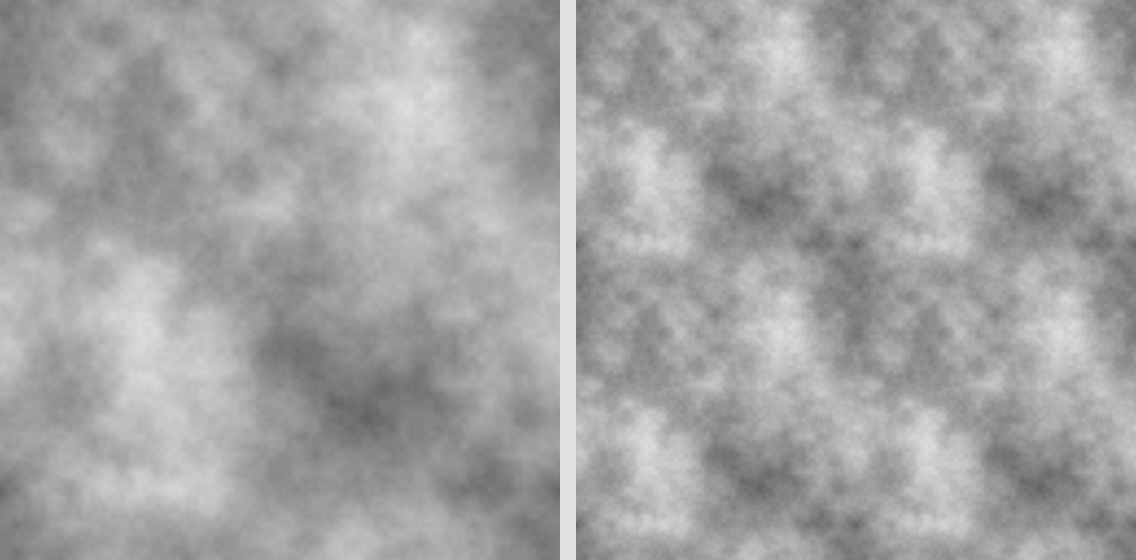
Left, the tile; right, the same tile 2 across and 2 down.
This texture is drawn by a three.js fragment shader. Its source:

```glsl
// Soft grey cloud texture that tiles: six octaves of wrapping value noise,
// from 4 to 128 cells across, summed as swings around a middle grey.
// The broadest octave uses a shuffled set of even steps to balance the tones.
varying vec2 vUv;

float hash(vec2 p) {
  vec3 q = fract(vec3(p.xyx) * 0.1031);
  q += dot(q, q.yzx + 33.33);
  return fract((q.x + q.y) * q.z);
}

// Cubing modulo 17 shuffles 1..16, so every grey step occurs once on the 4x4 grid
float shuffledStep(vec2 cell) {
  float n = 1.0 + cell.x + 4.0 * cell.y;
  return (mod(n * n * n, 17.0) - 0.5) / 16.0;
}

// Lattice value, wrapped at the edge of the tile
float lattice(vec2 cell, float cells) {
  cell = mod(cell, cells);
  return cells < 4.5 ? shuffledStep(cell) : hash(cell + cells * 1.7);
}

float valueNoise(vec2 uv, float cells) {
  vec2 p = uv * cells;
  vec2 cell = floor(p);
  vec2 f = fract(p);
  vec2 w = f * f * (3.0 - 2.0 * f);
  float bottom = mix(lattice(cell, cells), lattice(cell + vec2(1.0, 0.0), cells), w.x);
  float top = mix(lattice(cell + vec2(0.0, 1.0), cells), lattice(cell + 1.0, cells), w.x);
  return mix(bottom, top, w.y);
}

// Broad drifts, then finer octaves that fade slowly to keep a grainy surface
float clouds(vec2 uv) {
  float sum = 0.25 * (valueNoise(uv, 4.0) - 0.5);
  float strength = 0.2;
  float cells = 8.0;
  for (int octave = 0; octave < 5; octave++) {
    sum += strength * (valueNoise(uv, cells) - 0.5);
    strength *= 0.6;
    cells *= 2.0;
  }
  return sum;
}

void main() {
  float middleGrey = 0.652;
  gl_FragColor = vec4(vec3(middleGrey + clouds(vUv)), 1.0);
}
```
